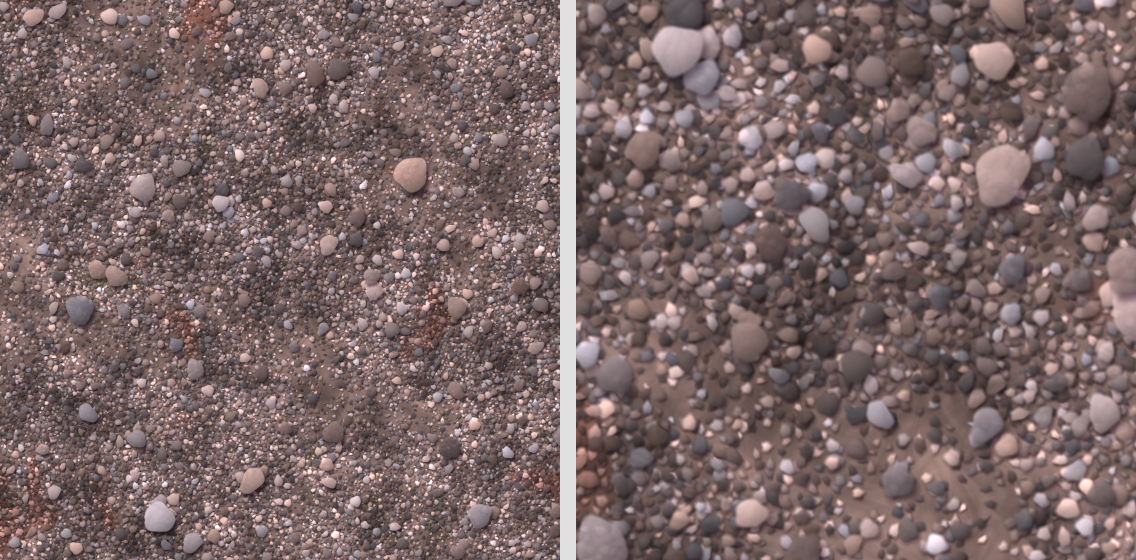
Left: the whole. Right: its middle third, enlarged.
This texture is drawn by a WebGL 2 fragment shader. Its source:

```glsl
#version 300 es
precision highp float;

uniform vec2 u_resolution;
out vec4 fragColor;

// Pebble layers, fine to coarse: cells per canvas, fill chance, largest radius in cells
const int LAYERS = 6;
const float CELLS[LAYERS] = float[](150.0, 100.0, 64.0, 36.0, 20.0, 9.0);
const float FILL[LAYERS] = float[](0.9, 0.72, 0.42, 0.22, 0.15, 0.11);
const float RADIUS[LAYERS] = float[](0.52, 0.5, 0.48, 0.43, 0.40, 0.29);

const vec3 SOIL = vec3(0.475, 0.385, 0.365);
const vec3 CLAY = vec3(0.46, 0.31, 0.28);
const vec3 MOSS = vec3(0.33, 0.30, 0.18);
const vec3 STRAW = vec3(0.57, 0.48, 0.43);
const vec3 COOL_TINT = vec3(0.97, 0.95, 1.04);
const vec3 WARM_TINT = vec3(1.18, 0.96, 0.90);
const vec3 SHADOW_TINT = vec3(0.48, 0.41, 0.47);

const vec2 LIGHT = vec2(-0.53, 0.85);
const float SOFTNESS = 0.0017;
const float DARK_STONE = 0.28;
const float PALE_STONE = 0.85;
const float MOTTLE = 0.34;
const float EXPOSURE = 1.04;
const int TWIGS = 7;

vec4 hash4(vec2 p, float seed) {
    vec4 h = fract(vec4(p.xyx, p.y + seed) * vec4(0.1031, 0.1030, 0.0973, 0.1099) + seed * 0.137);
    h += dot(h, h.wzxy + 33.33);
    return fract((h.xxyz + h.yzzw) * h.zywx);
}

mat2 rotation(float a) {
    return mat2(cos(a), sin(a), -sin(a), cos(a));
}

// Warped, layered sines, roughly -1 to 1
float waves(vec2 p) {
    float sum = 0.0, amp = 0.5;
    for (int i = 0; i < 5; i++) {
        p = rotation(1.13) * p * 1.83 + 1.7;
        p += 0.8 * sin(p.yx * 0.9 + 0.6);
        sum += amp * sin(p.x) * sin(p.y + 0.7);
        amp *= 0.68;
    }
    return sum;
}

float mudAmount(vec2 uv) {
    return smoothstep(-0.1, 0.55, waves(uv * 4.5 + 4.0));
}

// Elliptic radius of a lumpy stone: 1 on its outline
float stoneRadius(vec2 p, float turn, float squash, float radius) {
    vec2 q = rotation(turn) * p / (radius * vec2(1.0, squash));
    float a = atan(q.y, q.x);
    return length(q) * (1.0 + 0.08 * sin(3.0 * a + turn * 5.0) + 0.04 * sin(5.0 * a + turn * 9.0));
}

vec3 addPebbles(vec3 color, vec2 uv, int layer, float blur) {
    float cells = CELLS[layer];
    float seed = float(layer) * 3.7 + 1.3;
    float coarse = float(layer) / float(LAYERS - 1);
    mat2 turn = rotation(0.4 + float(layer) * 1.1);
    vec2 p = turn * uv * cells;
    for (int k = 0; k < 9; k++) {
        vec2 id = floor(p) + vec2(k % 3 - 1, k / 3 - 1);
        vec4 place = hash4(id, seed);
        vec4 look = hash4(id + 71.0, seed + 5.1);
        vec2 center = id + 0.2 + 0.6 * place.xy;
        float mud = mudAmount(center * turn / cells);
        if (place.z > FILL[layer] * mix(1.15, 0.45, mud)) continue;

        vec2 offset = (p - center) * turn;
        float radius = RADIUS[layer] * mix(0.55, 1.0, place.w);
        float squash = mix(0.6, 0.98, look.x);
        float angle = look.y * 6.283;
        float edge = blur * cells / radius;

        // Cast shadow, away from the light
        float shade = stoneRadius(offset + LIGHT * radius * 0.32, angle, squash, radius * 1.04);
        float shadow = 1.0 - smoothstep(0.75 - edge, 1.12 + edge, shade);
        color *= mix(vec3(1.0), SHADOW_TINT, shadow * mix(0.72, 0.95, coarse));

        // Rounded, side-lit body
        float d = stoneRadius(offset, angle, squash, radius);
        float tone = mix(DARK_STONE, PALE_STONE, pow(look.z, mix(1.6, 0.9, coarse)));
        tone = mix(tone, 0.60, coarse * 0.3);
        vec3 body = tone * mix(COOL_TINT, WARM_TINT, pow(look.w, 0.65));
        float facing = dot(offset, LIGHT) / radius;
        body *= 1.0 + 0.27 * facing - 0.10 * d * d;
        body *= 1.0 + 0.07 * waves(uv * 45.0 + look.xy * 20.0);
        float cover = 1.0 - smoothstep(1.0 - edge, 1.0 + edge, d);
        color = mix(color, body, cover * mix(0.7, 1.0, fract(look.z * 7.0 + look.x)));
    }
    return color;
}

vec3 addTwigs(vec3 color, vec2 uv, float blur) {
    for (int i = 0; i < TWIGS; i++) {
        vec4 h = hash4(vec2(float(i), 9.0), 2.9);
        vec2 q = rotation(h.z * 6.283) * (uv - h.xy);
        q.y += 3.0 * q.x * q.x;
        q.x -= clamp(q.x, -0.035 * h.w, 0.035 * h.w);
        float cover = 1.0 - smoothstep(0.0, 0.0012 + blur, length(q));
        color = mix(color, STRAW, 0.7 * cover);
    }
    return color;
}

void main() {
    float side = min(u_resolution.x, u_resolution.y);
    vec2 uv = gl_FragCoord.xy / side;
    float blur = max(SOFTNESS, 0.75 / side);

    // Soil with rare patches of clay and moss
    float clay = smoothstep(0.45, 0.8, waves(uv * 5.0 + 11.0));
    float moss = smoothstep(0.65, 0.95, waves(uv * 4.3 + 27.0));
    vec3 color = mix(mix(SOIL, CLAY, clay), MOSS, 0.7 * moss);
    color *= 1.0 + 0.16 * waves(uv * 38.0);

    // Broad light and dark mottling over the small gravel
    float mottle = 1.0 + MOTTLE * waves(uv * 15.0 + 3.0) + 0.12 * waves(uv * 3.7 + 8.0);

    for (int layer = 0; layer < LAYERS; layer++) {
        color = addPebbles(color, uv, layer, blur);
        if (layer == 2) {
            color = mix(color, color.r * CLAY * 2.1, 0.6 * clay);
            color = addTwigs(color * mottle, uv, blur);
        }
    }
    fragColor = vec4(clamp(color * EXPOSURE, 0.0, 1.0), 1.0);
}
```
